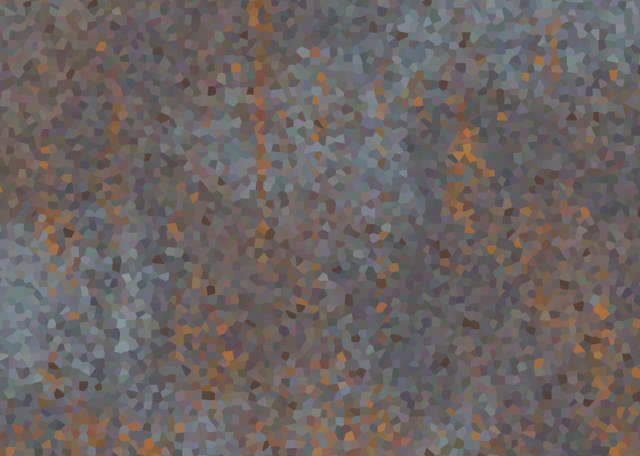
A WebGL 2 fragment shader for this texture:

```glsl
#version 300 es
precision highp float;

uniform vec2 u_resolution;
out vec4 fragColor;

vec3 hash3(vec2 p, int seed) {
  uvec3 v = uvec3(ivec3(ivec2(floor(p)), seed)) * 1664525u + 1013904223u;
  for (int i = 0; i < 2; i++) {
    v.x += v.y * v.z;
    v.y += v.z * v.x;
    v.z += v.x * v.y;
    v ^= v >> 16u;
  }
  return vec3(v >> 8u) * exp2(-24.0);
}

float noise(vec2 p, int seed) {
  vec2 f = fract(p);
  f = f * f * (3.0 - 2.0 * f);
  float low = mix(hash3(p, seed).x, hash3(p + vec2(1, 0), seed).x, f.x);
  float high = mix(hash3(p + vec2(0, 1), seed).x, hash3(p + 1.0, seed).x, f.x);
  return mix(low, high, f.y);
}

float fbm(vec2 p, int seed) {
  float sum = 0.0, gain = 0.53;
  for (int i = 0; i < 4; i++) {
    sum += gain * noise(p, seed + i);
    p = p * 2.0 + 3.7;
    gain *= 0.5;
  }
  return sum;
}

// Vertical runs of rust, each with its own width, length and height
float rustStreaks(vec2 p) {
  float rust = 0.0;
  for (int i = 0; i < 9; i++) {
    vec3 r = hash3(vec2(i, 5), 21);
    vec3 s = hash3(vec2(i, 9), 22);
    float x = (float(i) + 0.2 + 0.6 * r.x) * 0.158;
    float wobble = 0.02 * (noise(vec2(x * 40.0, p.y * 9.0), 23) - 0.5);
    float across = (p.x - x + wobble) / mix(0.009, 0.035, r.y * r.y);
    float along = (p.y - mix(0.15, 0.9, r.z)) / mix(0.1, 0.38, s.x);
    rust = max(rust, mix(0.45, 0.85, s.y) * exp(-across * across - pow(along, 4.0)));
  }
  return rust;
}

vec3 grainColor(vec2 cell, vec2 p) {
  vec3 r = hash3(cell, 31);
  vec3 s = hash3(cell, 32);

  // Worn steel over brown oxide
  float steel = fbm(p * vec2(3.6, 3.0), 40) + 0.2 * (r.x - 0.5);
  vec3 color = mix(vec3(0.425, 0.372, 0.35), vec3(0.44, 0.475, 0.5), smoothstep(0.38, 0.66, steel));

  // Dark grey film, thicker to the right
  float film = fbm(p * vec2(4.0, 3.0), 50) + 0.12 * (p.x - 0.7) + 0.25 * (r.y - 0.5);
  color = mix(color, vec3(0.36, 0.355, 0.37), 0.85 * smoothstep(0.4, 0.65, film));

  // Pale drips on the left
  float drip = noise(p * vec2(22.0, 2.5), 60) * smoothstep(0.75, 0.3, abs(p.x - 0.35) * 2.5);
  color += 0.09 * smoothstep(0.5, 0.95, drip);

  // Rust in patches, streaks and along the bottom
  float rust = 0.75 * fbm(p * vec2(6.5, 4.0), 70) + 0.6 * rustStreaks(p);
  rust += 0.2 * smoothstep(0.25, 0.0, p.y) + 0.45 * (r.z - 0.5);
  vec3 rustColor = mix(vec3(0.5, 0.36, 0.28), vec3(0.63, 0.41, 0.23), s.x);
  color = mix(color, rustColor, 0.85 * smoothstep(0.5, 0.86, rust));

  // Grain tone and hue, with rare bright and dark flecks
  color *= 0.87 + 0.26 * s.y;
  color += 0.055 * (hash3(cell, 33) - 0.5);
  color = mix(color, vec3(0.71, 0.44, 0.2), 0.75 * step(0.975, s.z) * smoothstep(0.3, 0.6, rust));
  return mix(color, vec3(0.31, 0.22, 0.17), 0.7 * step(s.z, 0.018));
}

void main() {
  float density = 57.0;
  vec2 p = gl_FragCoord.xy / u_resolution.y * density;
  vec2 base = floor(p);

  // Nearest two sites of an irregular cell grid
  float nearDist = 1e3, nextDist = 1e3;
  vec2 nearCell, nextCell, nearSite, nextSite;
  for (int y = -2; y <= 2; y++) {
    for (int x = -2; x <= 2; x++) {
      vec2 cell = base + vec2(x, y);
      vec2 site = cell + 0.5 + 0.85 * (hash3(cell, 11).xy - 0.5);
      float d = distance(p, site);
      if (d < nearDist) {
        nextDist = nearDist; nextCell = nearCell; nextSite = nearSite;
        nearDist = d; nearCell = cell; nearSite = site;
      } else if (d < nextDist) {
        nextDist = d; nextCell = cell; nextSite = site;
      }
    }
  }

  // Blend flat grains across about one pixel at their shared edge
  float edge = dot(0.5 * (nearSite + nextSite) - p, normalize(nextSite - nearSite));
  float blend = 0.5 - 0.5 * clamp(edge * u_resolution.y / density / 0.6, 0.0, 1.0);
  vec3 color = mix(grainColor(nearCell, nearSite / density),
                   grainColor(nextCell, nextSite / density), blend);
  fragColor = vec4(color, 1.0);
}
```
